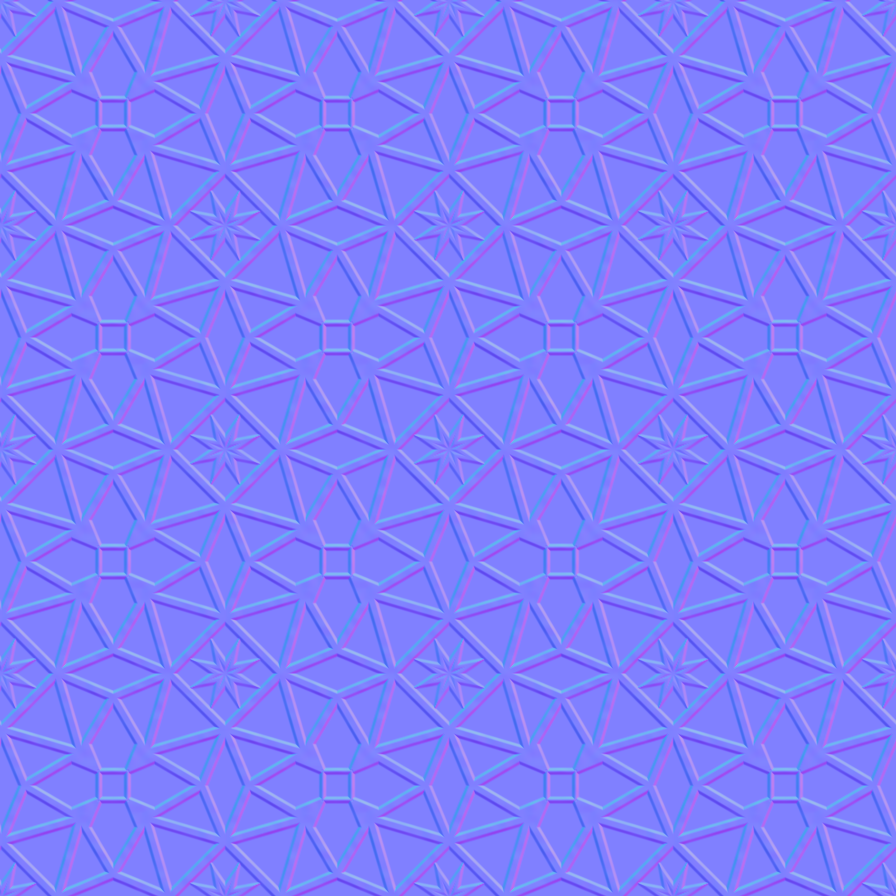
A three.js fragment shader for this texture map:

```glsl
#define REPEATS 4.0
#define SHIFT vec2(0.005, -0.007)
#define BAND_HALF 0.019
#define BEVEL 0.0085
#define RELIEF 0.0062
#define SQUARE_HALF 0.064
#define SQUARE_BAND 0.009
#define STAR_TIP 0.168
#define SMUDGE 0.3
#define SMUDGE_GRID 24.0
#define STEP 0.0038

varying vec2 vUv;

float hash(vec2 p) {
  vec3 q = fract(p.xyx * vec3(0.1031, 0.1030, 0.0973));
  q += dot(q, q.yzx + 33.33);
  return fract((q.x + q.y) * q.z);
}

// Value noise that wraps once per tile
float tileNoise(vec2 p) {
  p *= SMUDGE_GRID;
  vec2 i = floor(p);
  vec2 f = smoothstep(0.0, 1.0, p - i);
  vec2 a = mod(i, SMUDGE_GRID);
  vec2 b = mod(i + 1.0, SMUDGE_GRID);
  return mix(mix(hash(a), hash(vec2(b.x, a.y)), f.x),
             mix(hash(vec2(a.x, b.y)), hash(b), f.x), f.y);
}

float segment(vec2 p, vec2 a, vec2 b) {
  vec2 d = b - a;
  return length(p - a - d * clamp(dot(p - a, d) / dot(d, d), 0.0, 1.0));
}

float raised(float distanceToEdge) {
  return 1.0 - smoothstep(-BEVEL, BEVEL, distanceToEdge);
}

// Signed distance to the strapwork; q is folded so that 0 <= x <= y <= 0.5
float strapwork(vec2 q) {
  vec2 top = vec2(0.0, 0.25);
  vec2 knot = vec2(0.35355);
  vec2 side = vec2(0.10355, 0.5);
  float d = segment(q, top, top.yx);
  d = min(d, segment(q, top, knot));
  d = min(d, segment(q, top, side));
  d = min(d, segment(q, knot, side)) - BAND_HALF;

  // Small square at the tile corner, with wedges flaring to the knots
  vec2 s = 0.5 - q;
  float square = abs(s.x - SQUARE_HALF) - SQUARE_BAND;
  float wedge = dot(s - vec2(0.073, 0.055), vec2(0.3827, -0.9239));
  wedge = max(wedge, dot(s, vec2(0.505, 0.863)) - 0.2);
  wedge = max(wedge, SQUARE_HALF - s.x);
  return min(d, min(square, wedge));
}

// Signed distance to the eight-pointed star
float star(vec2 q) {
  vec2 axis = vec2(0.3827, 0.9239);
  float along = dot(q, axis);
  float across = abs(q.x * axis.y - q.y * axis.x);
  return dot(vec2(along - STAR_TIP, across), vec2(0.209, 0.978));
}

float height(vec2 p) {
  vec2 cell = fract(p + 0.5) - 0.5;
  vec2 q = abs(cell);
  q = vec2(min(q.x, q.y), max(q.x, q.y));
  float band = raised(strapwork(q));
  float s = star(q);
  float spikes = raised(s) * (1.0 - 0.5 * raised(s + 0.024));
  float h = max(band, 0.85 * spikes);
  return h * (1.0 + SMUDGE * (tileNoise(p) - 0.5));
}

void main() {
  vec2 p = vUv * REPEATS - SHIFT;
  vec2 e = vec2(STEP, 0.0);
  vec2 slope = vec2(height(p + e.xy) - height(p - e.xy),
                    height(p + e.yx) - height(p - e.yx)) / (2.0 * STEP);
  vec3 normal = normalize(vec3(-slope * RELIEF, 1.0));
  gl_FragColor = vec4(normal * 0.5 + 0.5, 1.0);
}
```
